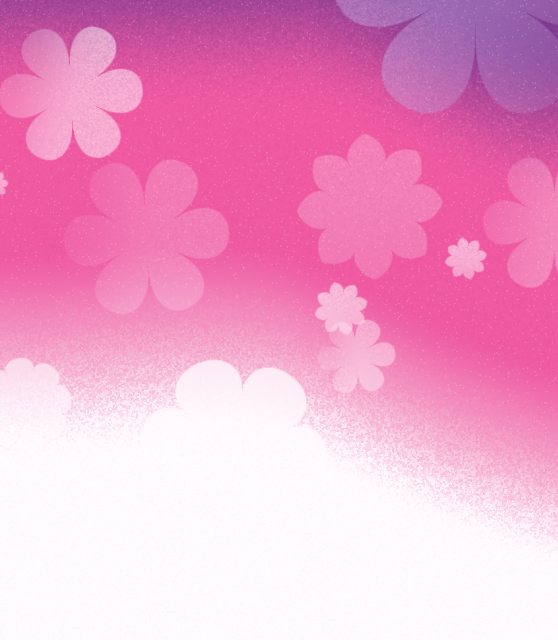
Write a Shadertoy shader that draws this background.

```glsl
const vec3 WHITE = vec3(1.0, 0.985, 0.995);
const vec3 PINK = vec3(0.935, 0.35, 0.635);
const vec3 ROSE = vec3(0.955, 0.59, 0.76);
const vec3 BLUSH = vec3(0.97, 0.76, 0.86);
const vec3 PURPLE = vec3(0.50, 0.23, 0.57);
const vec3 LAVENDER = vec3(0.76, 0.64, 0.86);

vec3 hash3(vec2 p) {
    vec3 q = fract(p.xyx * vec3(0.1031, 0.1030, 0.0973));
    q += dot(q, q.yxz + 33.33);
    return fract((q.xxy + q.yzz) * q.zyx);
}

// Cellular noise: x is the distance to the nearest seed, y is its random value
vec2 cellular(vec2 p) {
    vec2 cell = floor(p);
    vec2 nearest = vec2(9.0, 0.0);
    for (int j = -1; j <= 1; j++) {
        for (int i = -1; i <= 1; i++) {
            vec2 id = cell + vec2(i, j);
            vec3 seed = hash3(id + 100.0);
            float d = length(id + seed.xy - p);
            if (d < nearest.x) nearest = vec2(d, seed.z);
        }
    }
    return nearest;
}

// Height of the white hill: level on the left, sloping down on the right
float hillHeight(float x) {
    float d = x - 0.45;
    return 0.332 - 0.225 * (d + sqrt(d * d + 0.01)) - 0.012 * cos(x * 9.0);
}

vec3 sky(vec2 p, float grain) {
    float h = p.y - hillHeight(p.x);
    h += (grain - 0.5) * 0.07 * (1.0 - smoothstep(0.02, 0.32, h));

    vec3 color = mix(WHITE, BLUSH, smoothstep(-0.02, 0.10, h));
    color = mix(color, ROSE, smoothstep(0.06, 0.17, h));
    color = mix(color, PINK, smoothstep(0.13, 0.30, h));

    float depth = 1.0 - p.y - 0.15 * smoothstep(0.45, 0.87, p.x);
    depth += (grain - 0.5) * 0.025;
    return mix(color, PURPLE, 1.0 - smoothstep(-0.10, 0.17, depth));
}

// Coverage of a flower of unit radius; a low roundness gives pointed tips
float flowerMask(vec2 q, float petals, float turn, float notch, float roundness) {
    float sector = (atan(q.y, q.x) - turn) * petals / 6.2831853;
    float side = 2.0 * abs(fract(sector + 0.5) - 0.5);
    float bulge = pow(max(1.0 - pow(side, roundness), 0.0), 0.55);
    float d = length(q) - mix(notch, 1.0, bulge);
    float blur = clamp(fwidth(d), 0.001, 0.15);
    return 1.0 - smoothstep(-blur, blur, d);
}

// Layers a flower whose opacity drops toward the fade direction
vec3 addFlower(vec3 base, vec3 tint, float mask, vec2 q, vec2 fade,
               float opacity, float grain) {
    float faded = smoothstep(-0.2, 1.0, dot(q, fade) + 0.2 * (grain - 0.5));
    float alpha = opacity * (1.0 - 0.65 * faded) * (0.92 + 0.16 * grain);
    return mix(base, tint, mask * alpha);
}

vec3 roundFlower(vec3 base, vec2 p, vec2 center, float radius, float turn,
                 vec3 tint, float opacity, vec2 fade, float grain) {
    vec2 q = (p - center) / radius;
    float mask = flowerMask(q, 6.0, turn, 0.36, 2.4);
    return addFlower(base, tint, mask, q, fade, opacity, grain);
}

vec3 daisy(vec3 base, vec2 p, vec2 center, float radius, float turn,
           float opacity, float grain) {
    vec2 q = (p - center) / radius;
    float mask = flowerMask(q, 8.0, turn, 0.64, 1.15);
    return addFlower(base, WHITE, mask, q, vec2(0.0, -0.3), opacity, grain);
}

// Broad petals that melt into the hill
vec3 cloudFlower(vec3 base, vec2 p, vec2 center, float radius, float petals,
                 float turn, float notch, float opacity, float grain) {
    vec2 q = (p - center) / radius;
    float mask = flowerMask(q, petals, turn, notch, 2.4);
    return addFlower(base, WHITE, mask, q, vec2(0.0), opacity, grain);
}

void mainImage(out vec4 fragColor, in vec2 fragCoord) {
    vec2 p = fragCoord / iResolution.y;
    float grain = cellular(p * 330.0).y;
    vec3 color = sky(p, grain);

    // Six-petal flowers
    color = roundFlower(color, p, vec2(0.743, 1.026), 0.222, 0.0, LAVENDER, 0.46, vec2(0.6, -0.5), grain);
    color = roundFlower(color, p, vec2(0.111, 0.854), 0.112, 0.05, WHITE, 0.50, vec2(-0.9, 0.3), grain);
    color = roundFlower(color, p, vec2(0.229, 0.630), 0.129, 0.06, WHITE, 0.21, vec2(-1.0, 0.1), grain);
    color = roundFlower(color, p, vec2(0.866, 0.652), 0.111, 0.0, WHITE, 0.29, vec2(-0.8, 0.2), grain);
    color = roundFlower(color, p, vec2(0.557, 0.443), 0.061, 0.08, WHITE, 0.40, vec2(-1.0, 0.0), grain);

    // Pointed daisies
    color = daisy(color, p, vec2(0.578, 0.677), 0.114, 0.07, 0.24, grain);
    color = daisy(color, p, vec2(0.728, 0.596), 0.033, 0.20, 0.53, grain);
    color = daisy(color, p, vec2(0.533, 0.518), 0.042, 0.25, 0.55, grain);
    color = daisy(color, p, vec2(-0.010, 0.712), 0.023, 0.10, 0.50, grain);

    // Pale flowers rising from the hill
    color = cloudFlower(color, p, vec2(0.365, 0.296), 0.147, 6.0, -0.14, 0.62, 0.80, grain);
    color = cloudFlower(color, p, vec2(0.039, 0.368), 0.073, 8.0, 0.15, 0.76, 0.62, grain);

    // Fine light flecks
    vec2 fleck = cellular(p * 210.0 + 17.0);
    float dot1 = (1.0 - smoothstep(0.15, 0.40, fleck.x)) * step(0.88, fleck.y);
    color = mix(color, WHITE, 0.14 * dot1);
    color += (grain - 0.5) * 0.018;

    fragColor = vec4(clamp(color, 0.0, 1.0), 1.0);
}
```
